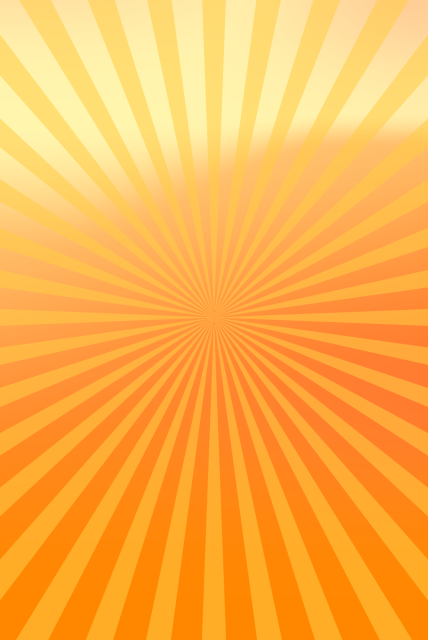
This background is drawn by a Shadertoy shader. Its source:

```glsl
#define RAY_COUNT 36.0
#define RAY_DUTY 0.44
#define RAY_OPACITY 0.55
#define RAY_STRETCH 0.975
#define CENTER vec2(0.5, 0.504)
#define CLOUD_WARP 0.018
#define RAY_COLOR vec3(1.0, 0.80, 0.27)
#define DEEP_ORANGE vec3(1.0, 0.53, 0.0)
#define SOFT_ORANGE vec3(1.0, 0.54, 0.18)
#define AMBER vec3(1.0, 0.77, 0.44)
#define CREAM vec3(1.0, 0.96, 0.68)
#define PEACH vec3(1.0, 0.77, 0.57)

const float TAU = 6.28318;

vec2 hashGradient(vec2 cell) {
    float angle = TAU * fract(sin(dot(cell, vec2(127.1, 311.7))) * 4375.85);
    return vec2(cos(angle), sin(angle));
}

float gradientNoise(vec2 p) {
    vec2 i = floor(p), f = fract(p);
    vec2 w = f * f * f * (f * (f * 6.0 - 15.0) + 10.0);
    vec2 e = vec2(1.0, 0.0);
    float a = dot(hashGradient(i), f);
    float b = dot(hashGradient(i + e.xy), f - e.xy);
    float c = dot(hashGradient(i + e.yx), f - e.yx);
    float d = dot(hashGradient(i + e.xx), f - e.xx);
    return mix(mix(a, b, w.x), mix(c, d, w.x), w.y);
}

// Soft falloff: 1 at the middle, fading over the given radii
float glow(vec2 p, vec2 middle, vec2 radii) {
    vec2 q = (p - middle) / radii;
    return exp(-dot(q, q));
}

vec3 skyColor(vec2 uv) {
    // Orange base, lighter towards the upper left
    vec3 color = mix(DEEP_ORANGE, SOFT_ORANGE, smoothstep(0.05, 0.45, uv.y));
    float tilted = uv.y + 0.16 * (0.5 - uv.x);
    color = mix(color, AMBER, smoothstep(0.35, 0.80, tilted));

    // Coral warmth at the right
    float coral = glow(uv, vec2(1.0, 0.39), vec2(0.5, 0.15));
    color = mix(color, vec3(1.0, 0.45, 0.20), 0.6 * coral);

    // Cream cloud: a wide fade at the left, a tight one at the right
    float height = uv.y + CLOUD_WARP * gradientNoise(uv * vec2(3.0, 5.0));
    float low = mix(0.60, 0.765, smoothstep(0.1, 0.75, uv.x));
    float high = mix(0.80, 0.83, uv.x);
    color = mix(color, CREAM, smoothstep(low, high, height));

    // Peach tint along the top and in the right corner
    float corner = glow(uv, vec2(1.02, 1.02), vec2(0.36, 0.14));
    float topLeft = glow(uv, vec2(0.0, 1.03), vec2(0.6, 0.09));
    float rightSide = smoothstep(0.6, 1.0, uv.x) * smoothstep(0.75, 0.85, uv.y);
    float tint = max(0.85 * corner, max(0.45 * topLeft, 0.2 * rightSide));
    return mix(color, PEACH, tint);
}

// Coverage of the rays, smoothed over about one pixel
float rayMask(vec2 p, float pixel) {
    float turn = atan(p.y, p.x) / TAU * RAY_COUNT;
    float offset = abs(fract(turn + 0.5) - 0.5);
    float edge = (0.5 * RAY_DUTY - offset) * TAU / RAY_COUNT * length(p);
    return smoothstep(-0.7 * pixel, 0.7 * pixel, edge);
}

void mainImage(out vec4 fragColor, in vec2 fragCoord) {
    vec2 uv = fragCoord / iResolution.xy;
    float aspect = iResolution.x / iResolution.y;
    vec2 p = (uv - CENTER) * vec2(aspect / RAY_STRETCH, 1.0);

    vec3 color = skyColor(uv);
    float rays = rayMask(p, 1.0 / iResolution.y);
    color = mix(color, RAY_COLOR, RAY_OPACITY * rays);
    fragColor = vec4(color, 1.0);
}
```
